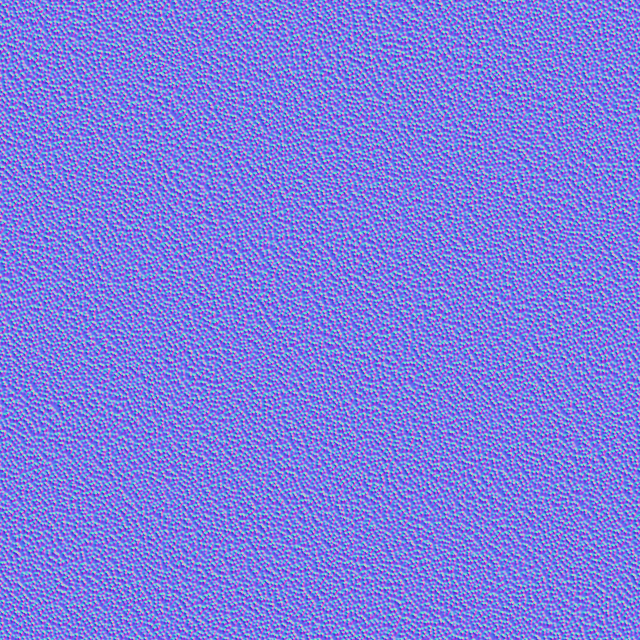
Reproduce this texture map procedurally as a Shadertoy shader.

```glsl
// Tangent-space normal map of a fine, pebbled grain.
// Jittered round pebbles on a slanted lattice form a height field, which
// leans to the right and up; its slopes are packed into red, green and blue.

const float CELLS = 146.0;               // lattice units across the canvas
const mat2  LATTICE = mat2(1.0, 0.3, 0.45, 1.0); // shallow and steep grain rows
const float JITTER = 0.56;               // scatter of grains within a cell
const float FALLOFF = 4.2;               // narrowness of a grain
const float SLANT = 0.22;                // stretch along the rising diagonal
const float MIN_HEIGHT = 0.48;           // lowest grain against the highest
const float SEPARATION = 3.0;            // sharpness of the creases
const vec2  LEAN = vec2(0.42, 0.3);      // steepens right and upper flanks
const float RELIEF = 0.8;                // overall strength of the slopes
const float BLUE_GAIN = 0.9;             // softens the facing component
const float WARP_SIZE = 14.0;            // cells per slow bend of the lattice
const float WARP_AMOUNT = 0.9;           // bend in cells
const float STEP = 0.14;                 // slope sampling distance in cells

// Three random values per lattice point
vec3 hash32(vec2 p) {
    vec3 q = fract(vec3(p.xyx) * vec3(0.1031, 0.1030, 0.0973));
    q += dot(q, q.yxz + 33.33);
    return fract((q.xxy + q.yzz) * q.zyx);
}

// Smoothly interpolated random offset
vec2 valueNoise(vec2 p) {
    vec2 i = floor(p);
    vec2 f = fract(p);
    f = f * f * (3.0 - 2.0 * f);
    vec2 low  = mix(hash32(i).xy, hash32(i + vec2(1, 0)).xy, f.x);
    vec2 high = mix(hash32(i + vec2(0, 1)).xy, hash32(i + vec2(1, 1)).xy, f.x);
    return mix(low, high, f.y);
}

// Soft maximum of the pebbles around p, in lattice units
float grainHeight(vec2 p) {
    float total = 0.0;
    vec2 home = floor(inverse(LATTICE) * p);
    for (int j = -1; j <= 1; j++) {
        for (int i = -1; i <= 1; i++) {
            vec2 cell = home + vec2(i, j);
            vec3 rnd = hash32(cell + 217.0);
            vec2 d = p - LATTICE * (cell + 0.5 + JITTER * (rnd.xy - 0.5));
            float q = dot(d, d) - 2.0 * SLANT * d.x * d.y;
            float pebble = mix(MIN_HEIGHT, 1.0, rnd.z) * exp(-FALLOFF * q);
            total += pow(pebble, SEPARATION);
        }
    }
    return pow(total, 1.0 / SEPARATION);
}

// Height with its crests pushed along LEAN
float leanedHeight(vec2 p) {
    return grainHeight(p - LEAN * grainHeight(p));
}

void mainImage(out vec4 fragColor, in vec2 fragCoord) {
    vec2 uv = fragCoord / iResolution.y;
    vec2 p = uv * CELLS;
    p += WARP_AMOUNT * (valueNoise(p / WARP_SIZE) - 0.5);

    // Central differences give the slopes
    vec2 e = vec2(STEP, 0.0);
    vec2 slope = vec2(leanedHeight(p + e.xy) - leanedHeight(p - e.xy),
                      leanedHeight(p + e.yx) - leanedHeight(p - e.yx));
    slope *= RELIEF / (2.0 * STEP);

    // Pack the normal into colour
    vec3 normal = normalize(vec3(-slope, 1.0));
    normal.z *= BLUE_GAIN;
    fragColor = vec4(0.5 + 0.5 * normal, 1.0);
}
```
